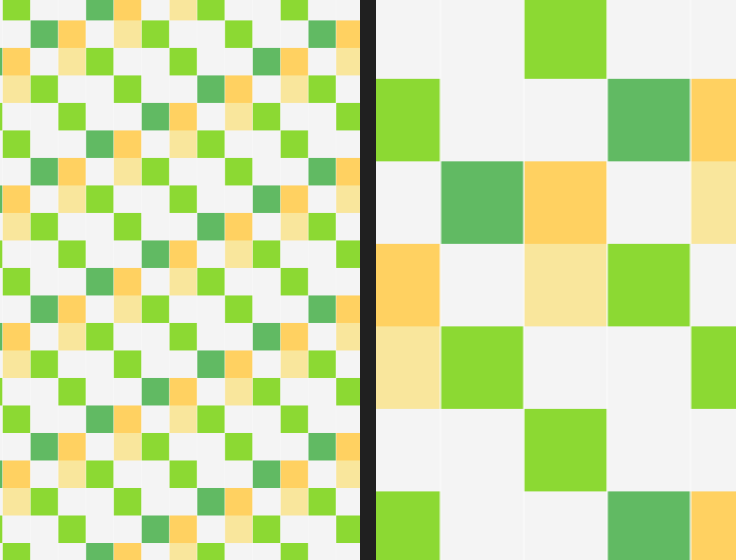
Left: the whole. Right: its middle third, enlarged.
A Shadertoy shader for this pattern:

```glsl
// Checker mosaic of coloured squares: a ten-cell sequence shifted two cells per row, with faint column seams.

// Colour of one cell, by its column and its row counted from the top
vec3 cellColor(vec2 cell) {
    float k = mod(cell.x - 3.0 + 2.0 * cell.y, 10.0);
    if (k < 0.5) return vec3(0.38, 0.73, 0.39);                             // deep green
    if (k < 1.5) return vec3(1.00, 0.82, 0.38);                             // orange
    if (abs(k - 3.0) < 0.5) return vec3(0.975, 0.90, 0.61);                 // cream
    if (abs(abs(k - 5.5) - 1.5) < 0.25) return vec3(0.55, 0.85, 0.20);      // lime, at 4 and 7
    return vec3(0.955);                                                     // pale ground
}

void mainImage(out vec4 fragColor, in vec2 fragCoord) {
    // Grid coordinates, with rows running downwards
    vec2 count = vec2(12.956, 20.36);
    vec2 uv = fragCoord / iResolution.xy;
    vec2 grid = vec2(uv.x, 1.0 - uv.y) * count + vec2(-0.092, 0.258);
    vec2 pixel = count / iResolution.xy;

    // Blend the four cells around the nearest corner by pixel coverage
    vec2 corner = floor(grid + 0.5);
    vec2 offset = grid - corner;
    vec2 blend = clamp(offset / pixel + 0.5, 0.0, 1.0);
    vec3 upper = mix(cellColor(corner - 1.0), cellColor(corner - vec2(0.0, 1.0)), blend.x);
    vec3 lower = mix(cellColor(corner - vec2(1.0, 0.0)), cellColor(corner), blend.x);
    vec3 color = mix(upper, lower, blend.y);

    // Thin light seam between columns, weighted by the part of the pixel it covers
    float halfSeam = 0.013;
    float left = max(offset.x - 0.5 * pixel.x, -halfSeam);
    float right = min(offset.x + 0.5 * pixel.x, halfSeam);
    float seam = max(right - left, 0.0) / pixel.x;
    color = mix(color, vec3(0.985), 0.6 * seam);

    fragColor = vec4(color, 1.0);
}
```
